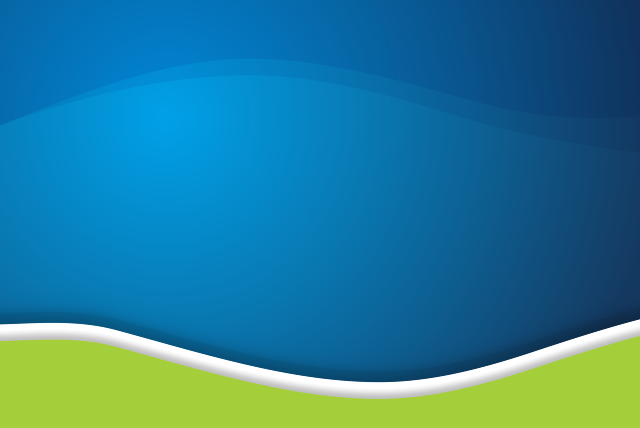
A Shadertoy shader for this background:

```glsl
// Blue radial glow under two tinted waves, above a green hill with a white rim.
// Each wave is a chain of cubic Hermite spans with knots (x, height, slope);
// layers are blended from back to front in units of canvas height.

#define GLOW_CENTER vec2(0.39, 0.727)
#define RIM_WIDTH 0.039
#define SHADOW_STEP 0.025
#define SHADOW_FADE 0.016
#define GREEN vec3(0.647, 0.812, 0.227)
#define TINT_BACK vec3(0.85, 0.91, 0.965)
#define TINT_FRONT vec3(0.92, 0.925, 0.96)

// Height of the cubic span between two knots.
float span(float x, vec3 a, vec3 b) {
    float width = b.x - a.x;
    float t = clamp((x - a.x) / width, 0.0, 1.0);
    float s = 1.0 - t;
    return mix(a.y, b.y, t * t * (3.0 - 2.0 * t))
         + width * t * s * (a.z * s - b.z * t);
}

// Height of a wave with three spans.
float wave(float x, vec3 a, vec3 b, vec3 c, vec3 d) {
    return x < b.x ? span(x, a, b) : x < c.x ? span(x, b, c) : span(x, c, d);
}

float lowerCrest(float x) {
    return wave(x, vec3(0.0, 0.707, 0.36), vec3(0.586, 0.824, 0.0),
                vec3(1.055, 0.734, -0.31), vec3(1.5, 0.643, -0.12));
}

float upperCrest(float x) {
    return wave(x, vec3(0.0, 0.707, 0.40), vec3(0.586, 0.863, 0.0),
                vec3(1.133, 0.758, -0.27), vec3(1.5, 0.7285, 0.08));
}

float hillRim(float x) {
    vec3 shoulder = vec3(0.273, 0.2285, -0.27);
    if (x < shoulder.x) return span(x, vec3(0.0, 0.242, 0.03), shoulder);
    return wave(x, shoulder, vec3(0.889, 0.107, 0.0),
                vec3(1.25, 0.178, 0.33), vec3(1.5, 0.254, 0.26));
}

// Glow colour by distance from its centre.
vec3 glow(float d) {
    vec3 color = mix(vec3(0.0, 0.63, 0.91), vec3(0.03, 0.49, 0.72), clamp(d / 0.43, 0.0, 1.0));
    color = mix(color, vec3(0.05, 0.375, 0.575), clamp((d - 0.43) / 0.32, 0.0, 1.0));
    return mix(color, vec3(0.08, 0.225, 0.38), clamp((d - 0.75) / 0.4, 0.0, 1.0));
}

// Antialiased coverage of the side where the height is positive.
float above(float height) {
    float pixel = 0.6 / iResolution.y;
    return smoothstep(-pixel, pixel, height);
}

void mainImage(out vec4 fragColor, in vec2 fragCoord) {
    vec2 p = fragCoord / iResolution.xy * vec2(1.5, 1.0);

    // Glow and the two tinted waves
    vec3 color = glow(distance(p, GLOW_CENTER));
    color *= mix(vec3(1.0), TINT_FRONT, above(p.y - lowerCrest(p.x)));
    color *= mix(vec3(1.0), TINT_BACK, above(p.y - upperCrest(p.x)));

    // Stepped shadow over the hill
    float rim = p.y - hillRim(p.x);
    float step1 = rim - SHADOW_STEP;
    float softShade = 0.14 * exp(-max(step1, 0.0) / SHADOW_FADE);
    float bandShade = mix(0.28, 0.18, clamp(rim / SHADOW_STEP, 0.0, 1.0));
    color *= 1.0 - mix(bandShade, softShade, above(step1));

    // White rim, shaded towards the green hill
    float depth = clamp(-rim / RIM_WIDTH, 0.0, 1.0);
    vec3 white = vec3(1.0 - 0.25 * smoothstep(0.3, 1.0, depth));
    color = mix(white, color, above(rim));
    color = mix(GREEN, color, above(rim + RIM_WIDTH));

    fragColor = vec4(color, 1.0);
}
```
